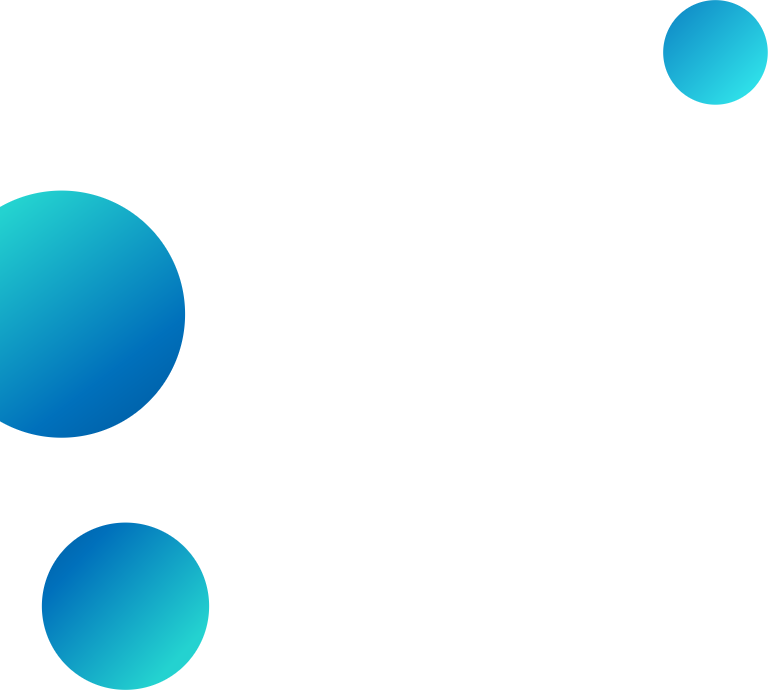
A WebGL 1 fragment shader for this background:

```glsl
precision highp float;
// Three glossy discs in blue-to-turquoise gradients on a white ground.
// Each disc is a circle distance function filled with a linear ramp;
// lengths are fractions of the canvas width, origin at the lower left.

uniform vec2 u_resolution;

// Blend a disc over base. The ramp runs along axis: colour "from" at
// stops.x and "to" at stops.y, measured in radii from the centre.
vec3 gradientDisc(vec3 base, vec2 point, vec2 center, float radius,
                  vec2 axis, vec2 stops, vec3 from, vec3 to) {
    vec2 offset = point - center;
    float along = dot(offset, normalize(axis)) / radius;
    float ramp = clamp((along - stops.x) / (stops.y - stops.x), 0.0, 1.0);
    vec3 fill = mix(from, to, ramp);

    // Slight deepening beyond the blue end of the ramp
    float beyondBlue = stops.x - along;
    fill -= vec3(0.0, 0.05, 0.06) * clamp(beyondBlue / 0.4, 0.0, 1.0);

    float pixel = 1.0 / u_resolution.x;
    float coverage = clamp(0.5 - (length(offset) - radius) / pixel, 0.0, 1.0);
    return mix(base, fill, coverage);
}

void main() {
    vec2 point = gl_FragCoord.xy / u_resolution.x;
    vec3 blue = vec3(0.0, 0.44, 0.735);
    vec3 turquoise = vec3(0.14, 0.825, 0.815);
    vec3 color = vec3(1.0);

    // Large disc cut by the left edge, turquoise at its upper left
    color = gradientDisc(color, point, vec2(0.0801, 0.4894), 0.1609,
                         vec2(-0.6, 0.8), vec2(-0.62, 0.95), blue, turquoise);

    // Medium disc at the bottom, turquoise at its lower right
    color = gradientDisc(color, point, vec2(0.1634, 0.1091), 0.1089,
                         vec2(0.73, -0.68), vec2(-0.78, 0.88), blue, turquoise);

    // Small, lighter disc in the upper right corner
    color = gradientDisc(color, point, vec2(0.9316, 0.8302), 0.0681,
                         vec2(0.7, -0.7), vec2(-1.0, 0.95),
                         vec3(0.07, 0.57, 0.79), vec3(0.18, 0.87, 0.91));

    gl_FragColor = vec4(color, 1.0);
}
```
